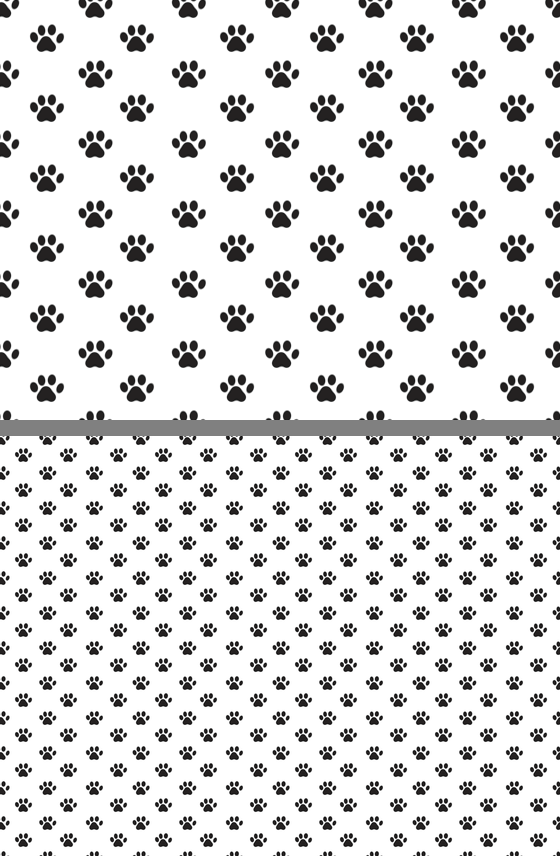
Top, the tile; bottom, the same tile 2 across and 2 down.
Reproduce this pattern procedurally as a Shadertoy shader.

```glsl
float smoothMin(float a, float b, float k) {
    float h = max(k - abs(a - b), 0.0) / k;
    return min(a, b) - 0.25 * k * h * h;
}

// Ellipse whose long axis leans to the right by the given angle
float toe(vec2 p, vec2 radius, float lean) {
    float c = cos(lean), s = sin(lean);
    p = vec2(c * p.x - s * p.y, s * p.x + c * p.y);
    return (length(p / radius) - 1.0) * radius.x;
}

// Rounded triangle with two lobes along the bottom
float pad(vec2 p) {
    float crown = length(p - vec2(-0.1, -0.75)) - 1.15;
    float leftLobe = length(p - vec2(-1.05, -1.85)) - 0.93;
    float rightLobe = length(p - vec2(1.0, -1.85)) - 0.93;
    return smoothMin(smoothMin(leftLobe, rightLobe, 1.0), crown, 1.0);
}

float paw(vec2 p) {
    float outerToes = min(toe(p - vec2(-2.55, 0.2), vec2(0.78, 1.05), -0.3),
                          toe(p - vec2(2.8, 0.0), vec2(0.7, 1.05), 0.4));
    float innerToes = min(toe(p - vec2(-1.0, 1.6), vec2(0.75, 1.08), -0.1),
                          toe(p - vec2(1.1, 1.7), vec2(0.83, 1.1), 0.08));
    return min(pad(p), min(outerToes, innerToes));
}

void mainImage(out vec4 fragColor, in vec2 fragCoord) {
    // Six by six cells, each 14.35 paw units tall
    vec2 grid = 6.0 * fragCoord / iResolution.xy;
    vec2 cellSize = 14.35 * vec2(iResolution.x / iResolution.y, 1.0);
    float pixel = 6.0 * cellSize.y / iResolution.y;

    // Evenly spaced rows
    vec2 evenPos = fract(grid - vec2(0.018, 0.94) + 0.5) - 0.5;

    // Staggered rows, with spacing that varies every three columns
    float shift = 0.498 - 0.042 * sin(2.0944 * floor(grid.x));
    vec2 staggeredPos = fract(grid) - vec2(shift, 0.454);

    float d = min(paw(evenPos * cellSize), paw(staggeredPos * cellSize));

    // Charcoal ink, slightly darker at the rim
    vec3 ink = mix(vec3(0.14, 0.13, 0.13), vec3(0.09), smoothstep(-0.32, -0.16, d));
    float coverage = 1.0 - smoothstep(-0.8 * pixel, 0.8 * pixel, d);
    fragColor = vec4(mix(vec3(1.0), ink, coverage), 1.0);
}
```
